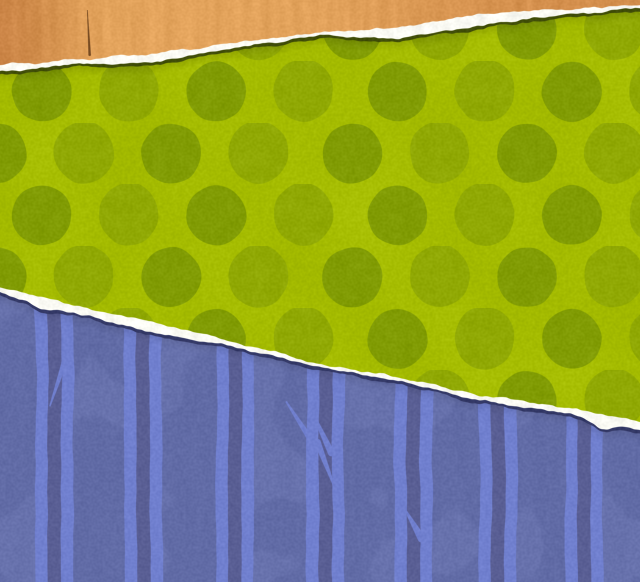
This background is drawn by a WebGL 2 fragment shader. Its source:

```glsl
#version 300 es
precision highp float;
uniform vec2 u_resolution;
out vec4 outColor;

// Heights of the four torn edges at even steps across the canvas
const vec4 TORN[9] = vec4[9](
  vec4(.888, .877, .505, .498), vec4(.898, .889, .474, .459),
  vec4(.909, .894, .443, .426), vec4(.928, .920, .411, .402),
  vec4(.944, .940, .375, .369), vec4(.953, .934, .352, .345),
  vec4(.976, .957, .320, .312), vec4(.984, .974, .302, .292),
  vec4(.991, .987, .275, .260));

vec2 hashGradient(vec2 c) {
  vec3 h = fract(c.xyx * vec3(.1031, .1030, .0973));
  h += dot(h, h.yzx + 33.33);
  float angle = 6.2832 * fract((h.x + h.y) * h.z);
  return vec2(cos(angle), sin(angle));
}

float gradientNoise(vec2 p) {
  vec2 i = floor(p), f = fract(p);
  vec2 w = f * f * f * (f * (f * 6. - 15.) + 10.), e = vec2(1, 0);
  float low = mix(dot(hashGradient(i), f), dot(hashGradient(i + e), f - e), w.x);
  float high = mix(dot(hashGradient(i + e.yx), f - e.yx), dot(hashGradient(i + 1.), f - 1.), w.x);
  return mix(low, high, w.y);
}

float fill(float d) {
  float aa = .8 / u_resolution.y;
  return smoothstep(aa, -aa, d);
}

// Stroke that is widest at a and narrows towards b
float taper(vec2 p, vec2 a, vec2 b, float width) {
  vec2 ab = b - a;
  float t = clamp(dot(p - a, ab) / dot(ab, ab), 0., 1.);
  return length(p - a - ab * t) - width * (1. - .75 * t);
}

vec4 tornEdges(float x) {
  float s = clamp(x / 1.099, 0., .9999) * 8.;
  int i = int(s);
  vec4 edge = mix(TORN[i], TORN[i + 1], fract(s));
  edge.w -= .010 * exp(-pow((x - .070) / .022, 2.)) + .011 * exp(-pow((x - 1.037) / .022, 2.));
  for (int k = 0; k < 4; k++) {
    float row = float(k) * 7.3;
    edge[k] += .005 * gradientNoise(vec2(x * 22., row)) + .0025 * gradientNoise(vec2(x * 75., row + 3.));
  }
  return edge;
}

vec3 orangePaper(vec2 p) {
  vec3 col = mix(vec3(.77, .49, .25), vec3(.89, .64, .36), smoothstep(-.05, .20, p.x));
  col = mix(col, vec3(.83, .56, .30), smoothstep(.45, 1., p.x));
  col += .05 * gradientNoise(p * vec2(60., 9.));
  float crack = taper(p, vec2(.154, .906), vec2(.150, .982), .0022);
  return mix(col, vec3(.36, .21, .08), .8 * fill(crack));
}

vec3 dottedPaper(vec2 p) {
  vec3 col = vec3(.645, .735, .0) + .03 * gradientNoise(p * 7.);
  // Rows alternate in offset; each tile holds four dots and a wider gap
  float row = floor((p.y - .8426) / .1063 + .5);
  float x = mod(p.x - .0715 + .0773 * mod(row, 2.) + .0744, .611);
  float k = min(floor(x / .1498), 3.);
  float pale = mod(k, 2.);
  vec2 q = vec2(x - .0744 - k * .1498, p.y - .8426 - row * .1063 - .002 * pale);
  q.y /= 1. + .05 * pale;
  float d = length(q) - .0512 + .0025 * gradientNoise(p * 28.);
  vec3 dot = mix(vec3(.505, .61, .015), vec3(.565, .66, .015), pale);
  return mix(col, dot + .02 * gradientNoise(p * 35.), fill(d));
}

vec3 stripedPaper(vec2 p) {
  vec3 light = vec3(.44, .50, .81);
  vec3 col = vec3(.38, .42, .65) + .012 * gradientNoise(p * vec2(45., 8.));
  col += .025 * smoothstep(.08, .16, gradientNoise(p * 8. + 4.));

  // Pairs of light trunks with a dark gap between
  float k = floor((p.x - .0987) / .1517 + .5);
  float x = p.x - .0987 - .1517 * k - .0057 * sin(k * 1.05 - 1.9);
  x += .004 * gradientNoise(vec2(k * 5.7, p.y * 7.)) + .002 * gradientNoise(vec2(k, p.y * 22.));
  float outer = .0325 + .004 * gradientNoise(vec2(k * 3.1 + sign(x), p.y * 5.));
  col = mix(col, light, fill(abs(x) - outer));
  col = mix(col, vec3(.35, .37, .58), fill(abs(x) - .0115));

  // Branches
  float twig = taper(p, vec2(.111, .378), vec2(.086, .303), .005);
  twig = min(twig, taper(p, vec2(.540, .235), vec2(.492, .309), .006));
  twig = min(twig, taper(p, vec2(.569, .222), vec2(.532, .300), .006));
  twig = min(twig, taper(p, vec2(.545, .240), vec2(.575, .162), .006));
  twig = min(twig, taper(p, vec2(.724, .075), vec2(.697, .122), .007));
  return mix(col, light, fill(twig));
}

void main() {
  vec2 p = gl_FragCoord.xy / u_resolution * vec2(1.099, 1.);
  vec4 edge = tornEdges(p.x);
  vec3 white = vec3(.985, .985, .96) + .06 * gradientNoise(p * 55.);
  float lip = .0055 + .004 * gradientNoise(vec2(p.x * 18., 41.));

  // Layers from the top sheet down, with a dark lip under each tear
  vec3 col = orangePaper(p);
  col = mix(col, white, fill(p.y - edge.x));
  vec3 green = dottedPaper(p) * (1. - .12 * smoothstep(.025, 0., edge.y - p.y));
  green = mix(green, vec3(.25, .30, .03), fill(edge.y - lip - p.y));
  col = mix(col, green, fill(p.y - edge.y));
  col = mix(col, white, fill(p.y - edge.z));
  vec3 blue = stripedPaper(p) * (1. - .10 * smoothstep(.025, 0., edge.w - p.y));
  blue = mix(blue, vec3(.20, .22, .40), fill(edge.w - lip - p.y));
  col = mix(col, blue, fill(p.y - edge.w));

  // Paper grain
  col += .035 * gradientNoise(p * 210.) + .02 * gradientNoise(p * 95. + 9.);
  outColor = vec4(clamp(col, 0., 1.), 1.);
}
```
